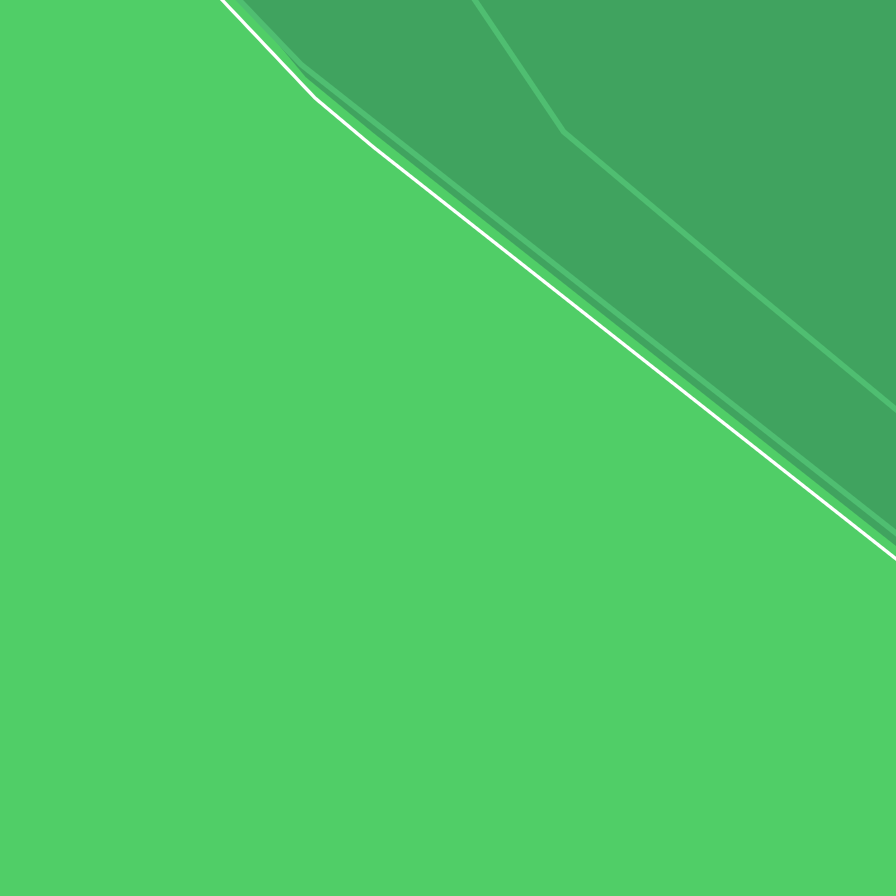
A Shadertoy shader for this background:

```glsl
#define BRIGHT_GREEN vec3(0.312, 0.808, 0.404)
#define DARK_GREEN vec3(0.252, 0.638, 0.373)
#define PALE_GREEN vec3(0.310, 0.745, 0.445)
#define WHITE vec3(1.0)
#define PALE_WIDTH 0.0062
#define WHITE_WIDTH 0.0038

// Signed distance to the line through a and b, positive above it
float lineSide(vec2 p, vec2 a, vec2 b) {
    vec2 dir = normalize(b - a);
    return dot(p - a, vec2(-dir.y, dir.x));
}

// Signed distance to a convex bent edge running left to right
float bentEdge(vec2 p, vec2 a, vec2 b, vec2 c, vec2 d) {
    return min(lineSide(p, a, b), min(lineSide(p, b, c), lineSide(p, c, d)));
}

// Antialiased coverage, positive distances are inside
float fill(float dist, float pixel) {
    return clamp(dist / pixel + 0.5, 0.0, 1.0);
}

float stroke(float dist, float width, float pixel) {
    return fill(0.5 * width - abs(dist), pixel);
}

void mainImage(out vec4 fragColor, in vec2 fragCoord) {
    vec2 p = fragCoord / iResolution.xy;
    float pixel = 1.0 / min(iResolution.x, iResolution.y);

    // Nested bent edges, from the outer border inward
    float border = bentEdge(p, vec2(0.248, 1.0), vec2(0.3516, 0.8906),
                            vec2(0.4167, 0.8359), vec2(1.0, 0.3763));
    float panel = bentEdge(p, vec2(0.2695, 1.0), vec2(0.341, 0.914),
                           vec2(0.4167, 0.8516), vec2(1.0, 0.3906));
    float rim = bentEdge(p, vec2(0.267, 1.0), vec2(0.336, 0.928),
                         vec2(0.664, 0.6696), vec2(1.0, 0.405));
    float crease = bentEdge(p, vec2(0.530, 1.0), vec2(0.629, 0.853),
                            vec2(0.8333, 0.681), vec2(1.0, 0.543));

    // Flat panel over the ground, then the strokes
    vec3 color = mix(BRIGHT_GREEN, DARK_GREEN, fill(panel, pixel));
    color = mix(color, PALE_GREEN, stroke(rim, PALE_WIDTH, pixel));
    color = mix(color, PALE_GREEN, stroke(crease, PALE_WIDTH, pixel));
    color = mix(color, WHITE, stroke(border, WHITE_WIDTH, pixel));

    fragColor = vec4(color, 1.0);
}
```
